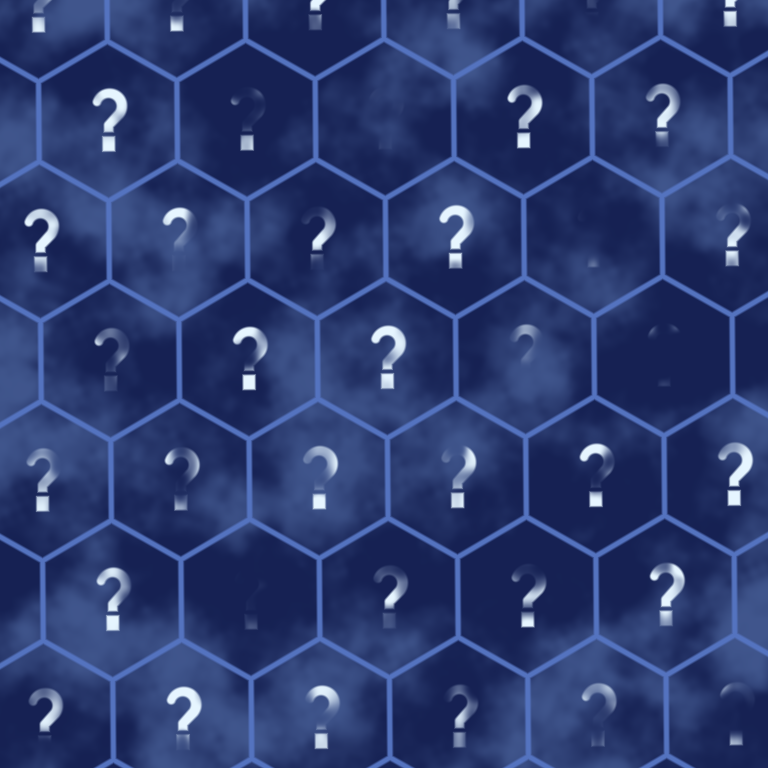
This pattern is drawn by a Shadertoy shader. Its source:

```glsl
// Tilted honeycomb of blue lines over cloudy navy, with a worn hook-and-dot mark in each cell.

const float PITCH = 0.1801;                 // cell width, in canvas heights
const vec2  ORIGIN = vec2(0.5035, 0.5335);  // centre of one cell
const float TILT = 0.0085;                  // radians, counterclockwise
const float LINE_HALF = 0.0195;             // the sizes below are in cell widths
const float SOFTNESS = 0.011;

const vec2  BOWL_CENTRE = vec2(0.007, 0.108);
const float BOWL_RADIUS = 0.0925;
const float BOWL_MIDDLE = 1.047;            // direction of the arc's middle
const float BOWL_SPREAD = 1.745;            // half of the arc's angle
const vec2  STEM_BEND = vec2(0.003, -0.03);
const float STEM_FOOT = -0.08;
const float STROKE_HALF = 0.034;
const float STROKE_SWELL = 0.045;           // extra weight toward the right
const vec2  DOT_CENTRE = vec2(0.004, -0.165);
const vec2  DOT_HALF = vec2(0.045, 0.054);

const float CLOUD_SCALE = 1.9;              // noise cells per honeycomb cell
const float WEAR_SCALE = 4.6;
const vec3  NAVY = vec3(0.085, 0.130, 0.325);
const vec3  CLOUD = vec3(0.250, 0.335, 0.550);
const vec3  LINE = vec3(0.330, 0.450, 0.750);
const vec3  MARK_DIM = vec3(0.340, 0.420, 0.620);
const vec3  MARK_BRIGHT = vec3(0.900, 0.960, 1.000);

float hash(vec2 p) {
    vec3 q = fract(p.xyx * 0.1031);
    q += dot(q, q.yzx + 33.33);
    return fract((q.x + q.y) * q.z);
}

float valueNoise(vec2 p) {
    vec2 i = floor(p), f = fract(p);
    f = f * f * (3.0 - 2.0 * f);
    return mix(mix(hash(i), hash(i + vec2(1, 0)), f.x),
               mix(hash(i + vec2(0, 1)), hash(i + vec2(1, 1)), f.x), f.y);
}

float fbm(vec2 p) {
    float sum = 0.0, weight = 0.53;
    for (int i = 0; i < 4; i++) {
        sum += weight * valueNoise(p);
        p = mat2(0.8, 0.6, -0.6, 0.8) * p * 2.03 + 17.3;
        weight *= 0.5;
    }
    return sum;
}

float segmentDistance(vec2 p, vec2 a, vec2 b) {
    vec2 ab = b - a;
    return length(p - a - ab * clamp(dot(p - a, ab) / dot(ab, ab), 0.0, 1.0));
}

float arcDistance(vec2 p) {
    vec2 axis = vec2(cos(BOWL_MIDDLE), sin(BOWL_MIDDLE));
    vec2 local = vec2(dot(p, axis), abs(p.x * axis.y - p.y * axis.x));
    float angle = min(atan(local.y, local.x), BOWL_SPREAD);
    return length(local - BOWL_RADIUS * vec2(cos(angle), sin(angle)));
}

float boxDistance(vec2 p, vec2 halfSize) {
    vec2 d = abs(p) - halfSize;
    return length(max(d, 0.0)) + min(max(d.x, d.y), 0.0);
}

// Curved hook with a flat foot, above a square dot
float markDistance(vec2 p) {
    float endAngle = BOWL_MIDDLE - BOWL_SPREAD;
    vec2 bowlEnd = BOWL_CENTRE + BOWL_RADIUS * vec2(cos(endAngle), sin(endAngle));
    float hook = arcDistance(p - BOWL_CENTRE);
    hook = min(hook, segmentDistance(p, bowlEnd, STEM_BEND));
    hook = min(hook, segmentDistance(p, STEM_BEND, vec2(STEM_BEND.x, STEM_FOOT)));
    hook -= STROKE_HALF + STROKE_SWELL * p.x;
    hook = max(hook, STEM_FOOT - p.y);
    return min(hook, boxDistance(p - DOT_CENTRE, DOT_HALF));
}

void mainImage(out vec4 fragColor, in vec2 fragCoord) {
    vec2 p = (fragCoord / iResolution.y - ORIGIN) / PITCH;
    float c = cos(TILT), s = sin(TILT);
    p = vec2(c * p.x + s * p.y, c * p.y - s * p.x);
    float soft = max(SOFTNESS, 0.75 / (iResolution.y * PITCH));

    // Nearest centre of two interleaved rectangular lattices
    vec2 lattice = vec2(1.0, sqrt(3.0));
    vec2 centreA = round(p / lattice) * lattice;
    vec2 centreB = (floor(p / lattice) + 0.5) * lattice;
    vec2 centre = distance(p, centreA) < distance(p, centreB) ? centreA : centreB;
    vec2 cell = p - centre;
    vec2 id = round(centre * 2.0 / lattice) + 40.0;

    // Clouds
    float cloud = smoothstep(0.33, 0.80, fbm(p * CLOUD_SCALE + 60.0));
    vec3 color = mix(NAVY, CLOUD, cloud);

    // Marks, worn away in patches that differ in every cell
    float wear = 0.65 * valueNoise(cell * WEAR_SCALE + id * 7.0 + 20.0)
               + 0.35 * valueNoise(cell * WEAR_SCALE * 2.1 + id * 11.0 + 50.0);
    float ink = smoothstep(0.22, 0.78, wear + 0.4 * (hash(id + 3.0) - 0.5));
    float mark = 1.0 - smoothstep(-soft, soft, markDistance(cell));
    color = mix(color, mix(MARK_DIM, MARK_BRIGHT, ink), mark * ink);

    // Honeycomb lines
    vec2 a = abs(cell);
    float edge = 0.5 - max(a.x, dot(a, vec2(0.5, 0.5 * sqrt(3.0))));
    color = mix(color, LINE, 1.0 - smoothstep(LINE_HALF - soft, LINE_HALF + soft, edge));

    fragColor = vec4(color, 1.0);
}
```
